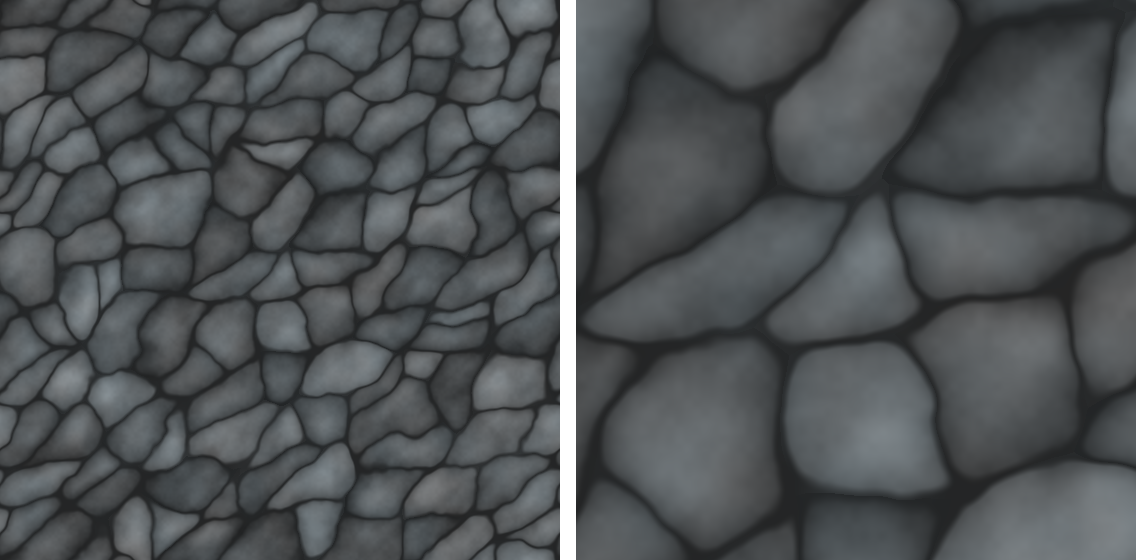
Left, the full canvas; right, a detail of the centre.
Write a WebGL 2 fragment shader that draws this texture.

```glsl
#version 300 es
precision highp float;
// Seamless wall of rounded, slanted dark grey stones with thin grooves.

uniform vec2 u_resolution;
out vec4 fragColor;

const float GRID = 11.0;                   // stone seeds per side
const int REACH = 3;                       // neighbour search radius
const float SLANT = 0.66;                  // long axis angle, radians
const vec2 STRETCH = vec2(0.78, 1.25);     // metric along and across the axis
const float SIZE_SPREAD = 0.27;            // variation of stone size
const float ROUNDING = 17.0;               // higher is sharper corners
const float GROOVE_WIDTH = 0.048;
const float BEVEL = 0.11;                  // softness of the stone shoulders
const float GROOVE_TONE = 0.145;
const float BASE_TONE = 0.228;
const float DOME_TONE = 0.135;
const float SHINE_TONE = 0.085;
const float STONE_CONTRAST = 0.125;
const vec3 COOL_TINT = vec3(0.935, 1.01, 1.05);
const vec3 WARM_TINT = vec3(0.995, 1.0, 1.005);

vec3 hash(vec2 cell, float seed) {
    uvec3 v = uvec3(cell, seed) * 1664525u + 1013904223u;
    v.x += v.y * v.z; v.y += v.z * v.x; v.z += v.x * v.y;
    v ^= v >> 16u;
    v.x += v.y * v.z; v.y += v.z * v.x; v.z += v.x * v.y;
    return vec3(v >> 8u) / 16777216.0;
}

// Wrapping value noise, centred on zero
vec2 noise(vec2 uv, vec2 period, float seed) {
    vec2 p = uv * period, i = floor(p), f = p - i;
    f = f * f * f * (f * (f * 6.0 - 15.0) + 10.0);
    vec2 a = hash(mod(i, period), seed).xy;
    vec2 b = hash(mod(i + vec2(1, 0), period), seed).xy;
    vec2 c = hash(mod(i + vec2(0, 1), period), seed).xy;
    vec2 d = hash(mod(i + 1.0, period), seed).xy;
    return mix(mix(a, b, f.x), mix(c, d, f.x), f.y) - 0.5;
}

// Offset in the slanted, stretched space of the stones
vec2 toStone(vec2 v) {
    vec2 axis = vec2(cos(SLANT), sin(SLANT));
    return STRETCH * vec2(dot(v, axis), dot(v, vec2(-axis.y, axis.x)));
}

// Offset to the seed of a cell (xy) and its size weight (z)
vec3 seedAt(vec2 cell, vec2 p) {
    vec3 h = hash(mod(cell, GRID), 1.0);
    return vec3(toStone(cell + 0.05 + 0.9 * h.xy - p), SIZE_SPREAD * h.z * h.z);
}

// Rounded distance to the stone border; also yields its cell and seed offset
float stoneBorder(vec2 p, out vec2 home, out vec2 centre) {
    vec3 own = vec3(0.0);
    float nearest = 1e5;
    for (int y = -REACH; y <= REACH; y++)
    for (int x = -REACH; x <= REACH; x++) {
        vec2 cell = floor(p) + vec2(x, y);
        vec3 s = seedAt(cell, p);
        float d = dot(s.xy, s.xy) - s.z;
        if (d < nearest) { nearest = d; own = s; home = cell; }
    }
    float sum = 0.0;
    for (int y = -REACH; y <= REACH; y++)
    for (int x = -REACH; x <= REACH; x++) {
        if (x == 0 && y == 0) continue;
        vec3 s = seedAt(home + vec2(x, y), p);
        float gap = 0.5 * (dot(s.xy, s.xy) - s.z - nearest);
        sum += exp(-ROUNDING * gap / max(length(STRETCH * (s.xy - own.xy)), 0.08));
    }
    centre = own.xy;
    return -log(sum) / ROUNDING;
}

void main() {
    vec2 uv = gl_FragCoord.xy / u_resolution;
    float pixel = GRID / u_resolution.y;

    // Bent stone outlines
    vec2 p = uv * GRID + 0.55 * noise(uv, vec2(9.0), 2.0)
           + 0.13 * noise(uv, vec2(27.0), 3.0) + 0.035 * noise(uv, vec2(70.0), 4.0);
    vec2 home, centre;
    float border = stoneBorder(p, home, centre);
    vec3 kind = hash(mod(home, GRID), 5.0);

    // Cloudy mottling and slanted brush streaks
    vec2 slanted = vec2(uv.x + uv.y, uv.y - uv.x);
    vec2 cloud = noise(uv, vec2(16.0), 6.0) + 0.6 * noise(uv, vec2(37.0), 7.0);
    float streak = noise(slanted, vec2(17.0, 38.0), 8.0).x;
    float grain = noise(uv, vec2(90.0), 9.0).x + 0.6 * noise(uv, vec2(190.0), 10.0).x;

    // Domed stone lit from above
    float dome = 1.0 - exp(-max(border, 0.0) / BEVEL);
    vec2 glint = centre + toStone(vec2(0.0, 0.13) + 0.3 * (kind.yz - 0.5));
    float shine = exp(-5.5 * dot(glint, glint)) * (0.45 + kind.y) * dome;
    float tone = BASE_TONE + DOME_TONE * dome + SHINE_TONE * shine
               + STONE_CONTRAST * (kind.x - 0.5)
               + 0.085 * cloud.x + 0.045 * streak + 0.024 * grain;

    // Thin dark grooves of uneven strength
    float groove = 1.0 - smoothstep(-0.01, GROOVE_WIDTH + 0.5 * pixel, border);
    groove *= clamp(0.85 + 0.5 * cloud.y, 0.5, 1.0);
    tone = mix(tone, GROOVE_TONE, groove);

    float warmth = clamp(0.15 + 0.5 * kind.z + 0.6 * cloud.y, 0.0, 1.0);
    fragColor = vec4(max(tone, 0.09) * mix(COOL_TINT, WARM_TINT, warmth), 1.0);
}
```
